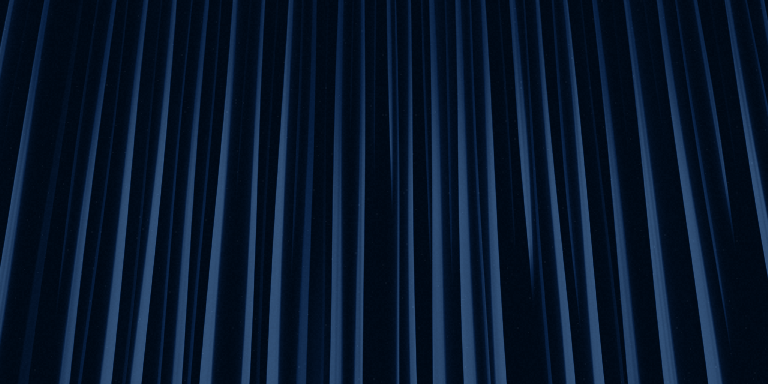
Write a Shadertoy shader that draws this texture.

```glsl
float hash(float n) {
    return fract(sin(n * 91.345 + 4.7) * 4373.57);
}

float hash2(vec2 p) {
    p = fract(p * vec2(0.1031, 0.1137));
    p += dot(p, p.yx + 33.33);
    return fract((p.x + p.y) * p.x * 7.31 + p.y * 13.7);
}

float noise(float x) {
    float f = fract(x);
    return mix(hash(floor(x)), hash(floor(x) + 1.0), f * f * (3.0 - 2.0 * f));
}

float bump(float x, float centre, float width) {
    float d = (x - centre) / width;
    return exp(-d * d);
}

// Light caught by one fold; whole k are broad folds, half k are thin creases
float fold(float k, float x, float drop, float aa) {
    float a = hash(k * 2.0 + 40.0);
    float b = hash(k * 2.0 + 113.0);
    float c = hash(k * 2.0 + 207.0);
    bool crease = fract(k) > 0.25;

    // Folds crowd at the middle and fan out towards the hem
    float top = 0.504 + 0.0286 * k + 0.00069 * k * abs(k) + 0.007 * (a - 0.5);
    float centre = 0.49 + (top - 0.49) * (1.0 + 0.19 * drop);
    centre += 0.0018 * sin(drop * 4.0 + a * 6.3);

    float middle = bump(top, 0.5, 0.06);
    float halfWidth = mix(0.0032, 0.0088, drop) * mix(0.65, 1.2, b) * (1.0 - 0.3 * middle);
    float light = mix(0.64, 1.0, smoothstep(0.0, 0.6, drop)) * mix(0.8, 1.0, c);
    light *= 1.0 - 0.75 * bump(top, 0.1, 0.025) - 0.45 * bump(top, 0.42, 0.025);
    if (crease) {
        halfWidth *= 0.3;
        light *= mix(0.2, 0.65, c * c) + 0.25 * middle;
    }

    // Some folds taper away before the hem
    if (a > 0.76 || (crease && b > 0.4)) {
        float end = mix(0.4, 0.95, c);
        halfWidth *= 0.15 + 0.85 * smoothstep(end, end - 0.5, drop);
        light *= smoothstep(end + 0.04, end - 0.2, drop);
    }

    // One crisp edge, one soft edge with a dim glow beyond it
    float d = (x - centre) * (b > 0.5 ? 1.0 : -1.0);
    float crisp = smoothstep(-halfWidth - aa, -halfWidth + aa, d);
    float core = 1.0 - smoothstep(halfWidth * 0.6, halfWidth + 0.0025, d);
    float glow = 0.42 * exp(-max(d - halfWidth * 0.6, 0.0) / 0.0065);
    float sheen = 1.0 - 0.16 * smoothstep(-halfWidth, halfWidth, d);
    return light * crisp * max(core * sheen, glow);
}

void mainImage(out vec4 fragColor, in vec2 fragCoord) {
    vec2 uv = fragCoord / iResolution.xy;
    float drop = 1.0 - uv.y;
    float aa = max(0.0011, 0.8 / iResolution.x);

    float light = 0.0;
    for (int i = -30; i <= 30; i++) {
        light = max(light, fold(float(i) * 0.5, uv.x, drop, aa));
    }

    // Fine threads follow the hanging cloth
    float cloth = 0.49 + (uv.x - 0.49) / (1.0 + 0.19 * drop);
    light *= 0.9 + 0.16 * noise(cloth * 420.0 + 50.0);
    light += 0.1 * noise(cloth * 70.0 + 9.0) * noise(cloth * 23.0 + 3.0);
    light += 0.16 * bump(cloth, 0.425, 0.018) * smoothstep(0.4, 1.0, drop);

    vec3 shadow = vec3(0.0, 0.036, 0.085);
    vec3 blue = vec3(0.025, 0.115, 0.245);
    vec3 pale = vec3(0.19, 0.31, 0.46);
    vec3 color = mix(shadow, blue, smoothstep(0.0, 0.5, light));
    color = mix(color, pale, smoothstep(0.4, 0.95, light));

    // Grain and sparse dust
    float grain = hash2(floor(uv * vec2(512.0, 256.0)) + 7.0);
    color += (grain - 0.5) * vec3(0.008, 0.014, 0.02);
    color += 0.035 * smoothstep(0.994, 1.0, grain);
    fragColor = vec4(clamp(color, 0.0, 1.0), 1.0);
}
```
